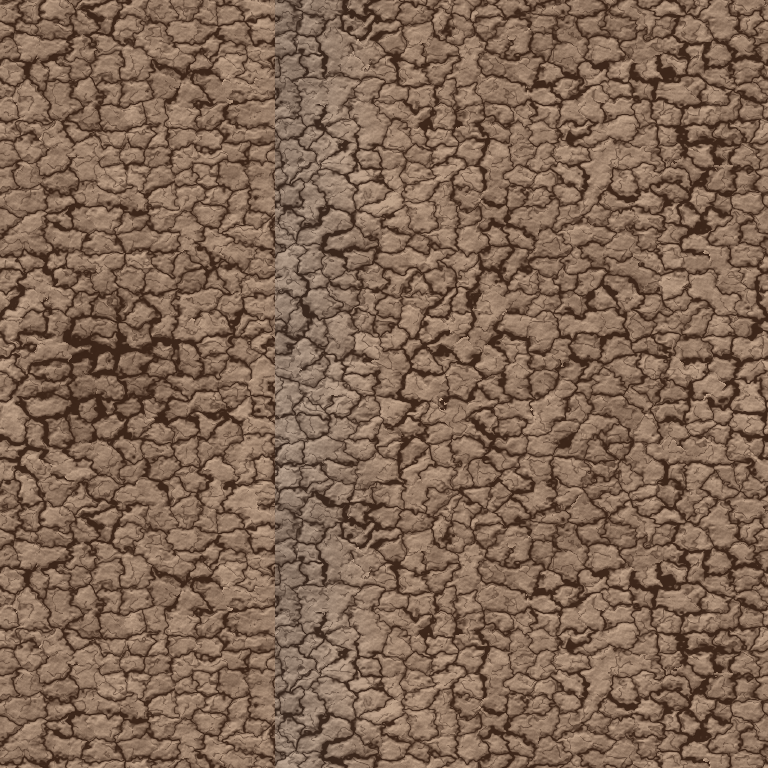
Write a Shadertoy shader that draws this texture.

```glsl
// Dry, cracked clay soil: a tile one across and about one and a half down, with a mound and a hollow.

const vec2 TILE_ORIGIN = vec2(0.358, 0.316);
const vec2 TILE_SIZE = vec2(1.0, 0.661);
const vec2 PLATES = vec2(30.0, 24.0);
const vec3 DEEP_CLAY = vec3(0.15, 0.07, 0.03);
const vec3 PALE_CLAY = vec3(0.67, 0.56, 0.47);

vec2 hash22(vec2 p) {
    vec3 q = fract(p.xyx * vec3(0.1031, 0.1030, 0.0973));
    q += dot(q, q.yzx + 33.33);
    return fract((q.xx + q.yz) * q.zy);
}

// Lattice cells repeat vertically; the sides of the tile meet in a visible seam.
vec2 wrapRows(vec2 cell, float rows) {
    return vec2(cell.x, mod(cell.y, rows));
}

float valueNoise(vec2 p, float rows) {
    vec2 cell = floor(p), f = fract(p);
    f = f * f * (3.0 - 2.0 * f);
    float a = hash22(wrapRows(cell, rows)).x;
    float b = hash22(wrapRows(cell + vec2(1, 0), rows)).x;
    float c = hash22(wrapRows(cell + vec2(0, 1), rows)).x;
    float d = hash22(wrapRows(cell + vec2(1, 1), rows)).x;
    return mix(mix(a, b, f.x), mix(c, d, f.x), f.y);
}

float fbm(vec2 t, float rows, int octaves) {
    float sum = 0.0, total = 0.0, gain = 1.0;
    for (int i = 0; i < octaves; i++) {
        sum += gain * valueNoise(t * vec2(1.25, 1.0) * rows, rows);
        total += gain;
        gain *= 0.65;
        rows *= 2.0;
    }
    return sum / total;
}

float blob(vec2 t, vec2 centre, vec2 radius) {
    vec2 d = (t - centre) / radius;
    return exp(-dot(d, d));
}

// Distance to the rim of the nearest crack; every plate border has its own width.
float crackDistance(vec2 p, float rows, float opening, float closedShare, out float tint) {
    vec2 base = floor(p), f = fract(p), nearCell = vec2(0), toNear = vec2(9);
    for (int y = -1; y <= 1; y++)
    for (int x = -1; x <= 1; x++) {
        vec2 cell = vec2(x, y);
        vec2 toSeed = cell + 0.1 + 0.8 * hash22(wrapRows(base + cell, rows)) - f;
        if (dot(toSeed, toSeed) < dot(toNear, toNear)) {
            toNear = toSeed;
            nearCell = cell;
        }
    }
    vec2 nearId = wrapRows(base + nearCell, rows);
    tint = hash22(nearId + 71.0).x;
    float best = 9.0;
    for (int y = -2; y <= 2; y++)
    for (int x = -2; x <= 2; x++) {
        vec2 cell = nearCell + vec2(x, y);
        vec2 id = wrapRows(base + cell, rows);
        vec2 toSeed = cell + 0.1 + 0.8 * hash22(id) - f;
        vec2 across = toSeed - toNear;
        if (dot(across, across) < 0.0001) continue;
        float border = dot(0.5 * (toNear + toSeed), normalize(across));
        vec2 edge = hash22(nearId + id + 19.0);
        float halfWidth = opening * (0.4 + 0.9 * edge.x) - 0.35 * step(edge.y, closedShare);
        best = min(best, border - halfWidth);
    }
    return best;
}

// Height of the soil at tile position t, with crack depth and plate tone.
float soilHeight(vec2 t, float soft, out float crack, out float tone) {
    float mound = blob(t, vec2(0.115, 0.70), vec2(0.06, 0.13))
                + 0.7 * blob(t, vec2(0.15, 0.60), vec2(0.05, 0.05));
    float hollow = blob(t, vec2(0.775, 0.28), vec2(0.08, 0.14));

    // Ragged plate outlines
    vec2 bend = vec2(fbm(t, 48.0, 3), fbm(t + vec2(3.7, 0.0), 48.0, 3)) - 0.5;
    vec2 p = t * PLATES + 0.75 * bend;

    // Wide cracks follow winding bands, hairlines fill the rest
    float band = 1.0 - smoothstep(0.03, 0.14, abs(valueNoise(t * vec2(9.0, 7.0), 7.0) - 0.5));
    float opening = mix(0.05, 0.105, band) + 0.07 * hollow - 0.03 * min(mound, 1.0);
    float plateTint, chipTint;
    float plate = crackDistance(p, PLATES.y, opening, 0.17, plateTint);
    float chip = 0.5 * crackDistance(2.0 * p, 2.0 * PLATES.y, 0.05, 0.62, chipTint);
    crack = max(1.0 - smoothstep(-soft, soft, plate), 0.6 - 0.6 * smoothstep(-soft, soft, chip));

    float grain = fbm(t, 60.0, 4);
    float rim = smoothstep(-0.02, 0.22, plate);
    tone = 0.88 + 0.14 * (plateTint - 0.5) + 0.06 * (chipTint - 0.5) + 0.4 * (grain - 0.5)
         + 0.22 * (fbm(t, 4.0, 3) - 0.5) + 0.05 * mound - 0.10 * hollow;
    tone *= mix(0.78, 1.0, rim);
    return 0.5 * rim + 0.08 * smoothstep(0.0, 0.1, chip) + 0.75 * grain + 3.0 * mound - 1.5 * hollow;
}

void mainImage(out vec4 fragColor, in vec2 fragCoord) {
    vec2 uv = fragCoord / iResolution.xy;
    vec2 t = fract((uv - TILE_ORIGIN) / TILE_SIZE);
    float soft = max(0.045, 0.7 * PLATES.x / iResolution.x);

    // Light falls from above and slightly from the left
    float crack, tone, unusedCrack, unusedTone;
    float here = soilHeight(t, soft, crack, tone);
    float towardLight = soilHeight(t + vec2(-0.0008, 0.0035), soft, unusedCrack, unusedTone);
    tone += clamp(0.6 * (here - towardLight), -0.3, 0.2);
    tone = mix(tone, 0.12, 0.92 * crack);
    vec3 color = mix(DEEP_CLAY, PALE_CLAY, clamp(tone, 0.0, 1.15));

    // Greyer soil just right of the seam
    float grey = 1.0 - smoothstep(0.0, 0.18, t.x);
    color = mix(color, 0.95 * vec3(dot(color, vec3(0.35, 0.5, 0.15))), 0.22 * grey);
    fragColor = vec4(color, 1.0);
}
```
